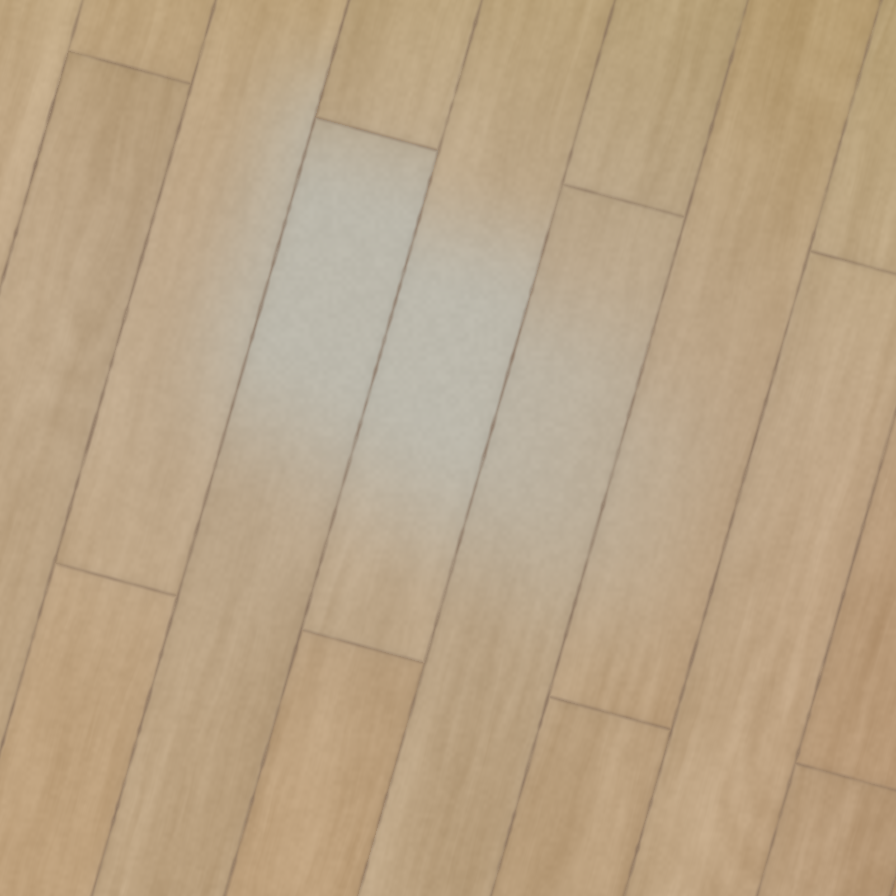
A Shadertoy shader for this texture:

```glsl
float hash(vec2 p) {
    vec3 q = fract(vec3(p.xyx) * 0.1031);
    q += dot(q, q.yzx + 33.33);
    return fract((q.x + q.y) * q.z);
}

float noise(vec2 p) {
    vec2 i = floor(p), f = fract(p);
    f = f * f * (3.0 - 2.0 * f);
    return mix(mix(hash(i), hash(i + vec2(1, 0)), f.x),
               mix(hash(i + vec2(0, 1)), hash(i + vec2(1, 1)), f.x), f.y);
}

float fbm(vec2 p) {
    float sum = 0.0, amp = 0.5;
    for (int i = 0; i < 4; i++) {
        sum += amp * noise(p);
        p = p * 2.03 + 17.3;
        amp *= 0.5;
    }
    return sum;
}

// Soft line of the given half width around distance zero
float line(float dist, float halfWidth) {
    float soft = 0.0017 + 0.5 / iResolution.y;
    return 1.0 - smoothstep(halfWidth - soft, halfWidth + soft, dist);
}

void mainImage(out vec4 fragColor, in vec2 fragCoord) {
    vec2 uv = fragCoord / iResolution.xy;

    // Slanted board coordinates: across in board widths, along from the top
    float across = (uv.x + 0.287 * (1.0 - uv.y) - 0.2409) / 0.1485;
    float along = 1.0 - uv.y - 0.27 * uv.x;
    float column = floor(across);
    float boardLength = 1.152;
    float stagger = mix(0.612, 0.036, mod(column, 2.0));
    float row = (along - stagger) / boardLength;
    vec2 board = vec2(column, floor(row)) + 20.0;
    float tone = hash(board * 1.7 + 3.1) - 0.5;
    float warmth = hash(board * 2.3 + 8.4) - 0.5;

    // Wood base, yellower towards the top right, redder at the lower right
    vec3 color = mix(vec3(0.742, 0.635, 0.498), vec3(0.715, 0.618, 0.45),
                     smoothstep(0.6, 1.15, uv.y + 0.3 * (uv.x - 0.5)));
    color -= vec3(0.012, 0.03, 0.03) * smoothstep(0.6, 1.0, uv.x) * smoothstep(0.8, 0.3, uv.y);
    color += tone * vec3(0.035, 0.045, 0.05);
    color += warmth * vec3(0.012, -0.008, -0.022);

    // Long fibres, broad streaks and arched growth figure
    vec2 grainPos = vec2(across, along) + board * vec2(3.7, 5.3);
    float wobble = fbm(grainPos * vec2(2.0, 5.0));
    float fibres = fbm(vec2(grainPos.x * 13.0 + wobble * 2.0, grainPos.y * 6.0)) - 0.47;
    float streaks = fbm(vec2(grainPos.x * 3.0 + wobble, grainPos.y * 2.8)) - 0.47;
    float rings = sin(32.0 * noise(grainPos * vec2(1.3, 3.2)) + 5.0 * wobble);
    float figured = smoothstep(0.48, 0.75, noise(grainPos * vec2(0.8, 3.0) + 9.0));
    float grain = 0.075 * fibres + 0.11 * streaks + 0.012 * rings * figured;
    float mottle = noise(uv * 190.0) - 0.5 + 0.7 * (noise(uv * 85.0) - 0.5);

    // Window reflection: wide halo and a brighter patch that steps at each board
    vec2 haloPos = (uv - vec2(0.47, 0.58)) / vec2(0.43, 0.31);
    float halo = exp(-dot(haloPos, haloPos));
    float start = 0.065 * (max(column, 0.0) - 1.0) - 0.03;
    float stop = 0.41 + 0.035 * (across - 2.0);
    float patchLight = smoothstep(start, start + 0.17, along)
                     * (1.0 - smoothstep(stop - 0.1, stop + 0.12, along))
                     * smoothstep(0.2, 1.2, across)
                     * (1.0 - smoothstep(2.4, 5.4, across));
    if (column == 1.0) patchLight = row < 0.0 ? 0.2 * patchLight
        : patchLight * (1.0 - 0.2 * smoothstep(0.12, 0.0, row)) + 0.2 * smoothstep(0.12, 0.0, row);
    if (column > 2.5 || column < 0.5) patchLight *= 0.8;
    color += grain * (1.0 - 0.7 * patchLight) * vec3(0.9, 1.0, 1.1);
    color = mix(color, vec3(0.742, 0.687, 0.612), 0.72 * halo);
    color = mix(color, vec3(0.738, 0.732, 0.69), 0.88 * patchLight);
    color += 0.018 * mottle;

    // Long broken seams of uneven darkness, fainter joints at board ends
    float seamId = round(across);
    float seamDist = abs(across - seamId) * 0.1485 * 0.961;
    seamDist = abs(seamDist + 0.0012 * (noise(vec2(seamId * 9.0, along * 110.0)) - 0.5));
    float jointDist = abs(row - round(row)) * boardLength * 0.965;
    float wear = noise(vec2(seamId * 7.0, along * 70.0));
    float fade = noise(vec2(seamId * 5.0 + 3.0, along * 5.0));
    float seam = line(seamDist, 0.0014) * (0.18 + 0.45 * wear + 0.25 * fade);
    float joint = line(jointDist, 0.0016) * (0.2 + 0.3 * noise(uv * 70.0));
    float shade = exp(-min(seamDist, jointDist) / 0.005);
    color *= 1.0 - 0.05 * shade;
    color = mix(color, vec3(0.52, 0.43, 0.36), max(seam, joint));

    fragColor = vec4(clamp(color, 0.0, 1.0), 1.0);
}
```
